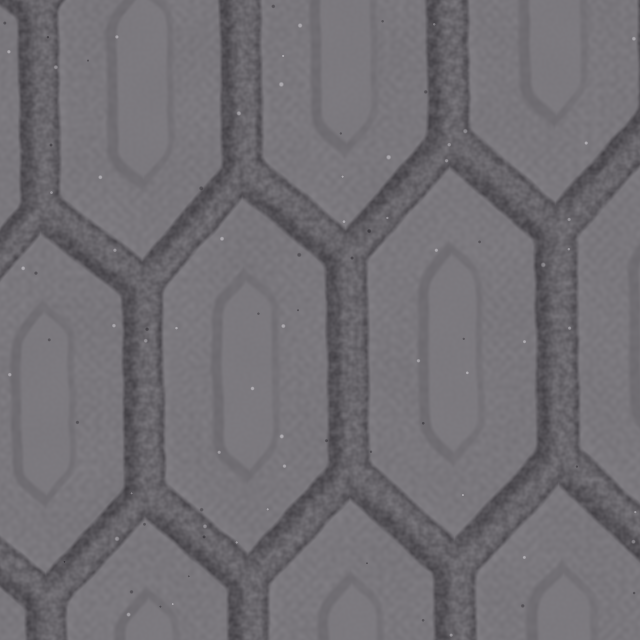
This pattern is drawn by a three.js fragment shader. Its source:

```glsl
varying vec2 vUv;

float hash(vec2 p) {
  return fract(sin(dot(p, vec2(127.1, 311.7))) * 43758.55);
}

float cornerDot(vec2 cell, vec2 offset) {
  float angle = 6.2832 * hash(cell);
  return dot(vec2(cos(angle), sin(angle)), offset);
}

float gradientNoise(vec2 p) {
  vec2 i = floor(p), f = p - i, e = vec2(1.0, 0.0);
  vec2 w = f * f * f * (f * (f * 6.0 - 15.0) + 10.0);
  return mix(
    mix(cornerDot(i, f), cornerDot(i + e.xy, f - e.xy), w.x),
    mix(cornerDot(i + e.yx, f - e.yx), cornerDot(i + 1.0, f - 1.0), w.x), w.y);
}

// Tall hexagon: half width, half height, corner softness
float hexagon(vec2 p, float halfWidth, float halfHeight, float soft) {
  p = abs(p);
  float side = p.x - halfWidth;
  float slope = (p.x + p.y - halfHeight) * 0.7071;
  float h = max(soft - abs(side - slope), 0.0);
  return max(side, slope) + h * h / (4.0 * soft);
}

// Slightly skewed and widening lattice coordinates
vec2 toLattice(vec2 p) {
  float middle = 0.413 + 0.1235 * (p.x - 0.383) - 0.046 * pow(abs(p.x - 0.39), 2.0);
  float v = (p.y - middle) / (0.496 + 0.066 * (p.x - 0.547));
  float t = (p.x - 0.383) / 0.319;
  return vec2(t - 0.012 * t * t + 0.02 * v, v);
}

// Sparse round flecks, one possible per cell
float flecks(vec2 p, float density, float seed) {
  vec2 cell = floor(p);
  vec2 centre = 0.3 + 0.4 * vec2(hash(cell + seed), hash(cell + seed + 7.3));
  float size = 0.09 + 0.12 * hash(cell + seed + 3.1);
  float present = step(1.0 - density, hash(cell + seed + 19.7));
  return present * (1.0 - smoothstep(size * 0.3, size, length(p - cell - centre)));
}

void main() {
  vec2 p = vUv;
  vec2 wobble = vec2(gradientNoise(p * 22.0), gradientNoise(p * 22.0 + 40.0));
  vec2 lattice = toLattice(p + 0.003 * wobble);

  // Nearest hexagon of the two interleaved grids
  vec2 centre = vec2(floor(lattice.x + 0.5), 2.0 * floor(lattice.y * 0.5 + 0.5));
  vec2 other = vec2(floor(lattice.x) + 0.5, 2.0 * floor(lattice.y * 0.5) + 1.0);
  vec2 q = (lattice - centre) * vec2(0.32, 0.5);
  vec2 r = (lattice - other) * vec2(0.32, 0.5);
  float tile = hexagon(q, 0.128, 0.287, 0.006);
  float otherTile = hexagon(r, 0.128, 0.287, 0.006);
  if (otherTile < tile) {
    tile = otherTile;
    q = r;
    centre = other;
  }

  // Pebbled groove with shade cast from the right flank of each tile
  float pebbles = gradientNoise(p * 78.0);
  float grit = gradientNoise(p * 150.0 + 9.0);
  float groove = 0.415 + 0.075 * pebbles + 0.05 * grit;
  float rightFlank = smoothstep(-0.03, 0.05, q.x);
  float castShade = 0.095 * (1.0 - smoothstep(0.01, 0.032, tile));
  float thinShade = 0.07 * (1.0 - smoothstep(0.003, 0.014, tile));
  groove -= mix(thinShade, castShade, rightFlank);

  // Raised face with faint waffle grain
  float waffle = sin(p.x * 310.0) * sin(p.y * 310.0);
  float face = 0.478 + 0.007 * waffle + 0.025 * gradientNoise(p * 95.0 + 5.0);
  face += 0.012 * gradientNoise(p * 9.0);
  face += 0.012 * smoothstep(-0.016, -0.004, tile) * (1.0 - rightFlank);

  // Sunken outline around a smooth central panel
  float variation = hash(centre + 2.7) - 0.5;
  vec2 insetPoint = q - vec2(0.004 * variation, 0.0);
  float inset = hexagon(insetPoint, 0.052 + 0.006 * variation, 0.174, 0.018);
  float panel = hexagon(insetPoint - vec2(0.003, 0.0), 0.038 + 0.005 * variation, 0.152, 0.012);
  float bevel = 0.432 + 0.018 * smoothstep(-0.05, 0.05, q.x) + 0.02 * pebbles;
  float smoothFace = 0.485 + 0.007 * grit + 0.006 * gradientNoise(p * 14.0);
  face = mix(face, bevel, 1.0 - smoothstep(-0.005, 0.004, inset));
  face = mix(face, smoothFace, 1.0 - smoothstep(-0.004, 0.004, panel));

  float tone = mix(face, groove, smoothstep(-0.004, 0.004, tile));
  tone += 0.2 * flecks(p * 42.0, 0.03, 1.0);
  tone -= 0.14 * flecks(p * 46.0, 0.015, 5.0);
  gl_FragColor = vec4(tone + vec3(0.0, -0.01, 0.01), 1.0);
}
```
